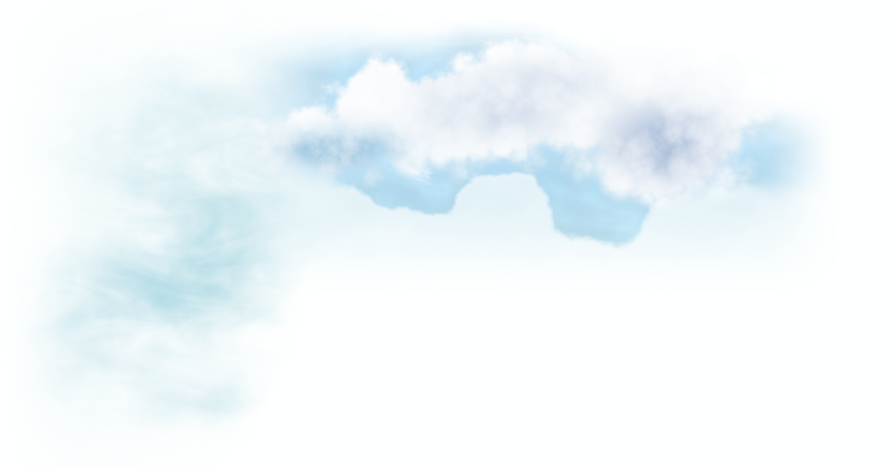
Write a Shadertoy shader that draws this background.

```glsl
const vec3 WHITE = vec3(0.995, 1.0, 1.0);
const vec3 SKY_BLUE = vec3(0.68, 0.845, 0.935);
const vec3 SKY_TEAL = vec3(0.72, 0.865, 0.92);
const vec3 HAZE = vec3(0.68, 0.85, 0.89);
const vec3 BANK = vec3(0.89, 0.95, 0.97);
const vec3 LILAC = vec3(0.69, 0.76, 0.86);
const vec3 SHADE_BLUE = vec3(0.59, 0.76, 0.87);

vec2 hash2(vec2 p) {
    vec3 q = fract(p.xyx * vec3(0.1031, 0.1030, 0.0973));
    q += dot(q, q.yzx + 33.33);
    return fract((q.xx + q.yz) * q.zy);
}

// Smooth cellular noise: bright rounded cells, about 0..1
float cellular(vec2 p) {
    vec2 cell = floor(p), f = p - cell;
    float sum = 0.0;
    for (int j = -1; j <= 1; j++)
        for (int i = -1; i <= 1; i++) {
            vec2 o = vec2(i, j);
            vec2 d = o + hash2(cell + o) - f;
            sum += exp(-8.0 * dot(d, d));
        }
    return 1.0 + 0.3 * log(sum + 0.01);
}

float billow(vec2 p) {
    float total = 0.0, amp = 0.5;
    for (int i = 0; i < 5; i++) {
        total += amp * cellular(p);
        p = mat2(1.6, 1.2, -1.2, 1.6) * p + 7.3;
        amp *= 0.52;
    }
    return total;
}

// Layered, self-warping sines for streaks, about -1..1
float streaks(vec2 p) {
    float total = 0.0, amp = 0.5;
    for (int i = 0; i < 5; i++) {
        p += 0.55 * sin(p.yx * 1.3 + float(i) * 2.1);
        total += amp * sin(p.x) * cos(p.y);
        p = mat2(1.5, 1.0, -1.0, 1.5) * p + 1.7;
        amp *= 0.6;
    }
    return total;
}

float glow(vec2 p, vec2 center, vec2 radius) {
    vec2 q = (p - center) / radius;
    return exp(-dot(q, q));
}

float ellipse(vec2 p, vec2 center, vec2 radius) {
    return (length((p - center) / radius) - 1.0) * min(radius.x, radius.y);
}

float smoothMin(float a, float b, float k) {
    float h = max(k - abs(a - b), 0.0) / k;
    return min(a, b) - 0.25 * h * h * k;
}

float cumulus(vec2 p) {
    float d = ellipse(p, vec2(0.72, 0.700), vec2(0.145, 0.065));
    d = smoothMin(d, ellipse(p, vec2(0.80, 0.770), vec2(0.09, 0.09)), 0.03);
    d = smoothMin(d, ellipse(p, vec2(0.965, 0.750), vec2(0.16, 0.10)), 0.03);
    d = smoothMin(d, ellipse(p, vec2(1.125, 0.780), vec2(0.165, 0.115)), 0.03);
    d = smoothMin(d, ellipse(p, vec2(1.36, 0.80), vec2(0.25, 0.085)), 0.03);
    return smoothMin(d, ellipse(p, vec2(1.42, 0.70), vec2(0.17, 0.12)), 0.03);
}

float lowerBank(vec2 p) {
    float d = p.y - 0.541 + 0.16 * min(p.x - 0.902, 0.55);
    d = smoothMin(d, ellipse(p, vec2(1.083, 0.536), vec2(0.10, 0.093)), 0.02);
    d = smoothMin(d, ellipse(p, vec2(0.589, 0.511), vec2(0.213, 0.12)), 0.03);
    d = smoothMin(d, ellipse(p, vec2(1.566, 0.461), vec2(0.213, 0.13)), 0.03);
    return smoothMin(d, ellipse(p, vec2(1.78, 0.511), vec2(0.15, 0.088)), 0.03);
}

float hazeDensity(vec2 p) {
    float d = 0.34 * glow(p, vec2(0.42, 0.69), vec2(0.28, 0.17));
    d += 0.42 * glow(p, vec2(0.46, 0.50), vec2(0.18, 0.12));
    d += 0.45 * glow(p, vec2(0.37, 0.37), vec2(0.26, 0.10));
    d += 0.24 * glow(p, vec2(0.20, 0.24), vec2(0.24, 0.15));
    return d + 0.28 * glow(p, vec2(0.47, 0.145), vec2(0.14, 0.05));
}

void mainImage(out vec4 fragColor, in vec2 fragCoord) {
    vec2 p = fragCoord / iResolution.xy * vec2(1.925, 1.0);
    float puff = billow(p * 12.0) - 0.55;
    float wisp = streaks(vec2(p.x * 9.0 + p.y * 5.0, p.y * 24.0));

    // Teal haze on the left, with a ragged right edge
    float hazeEdge = 0.61 + 0.8 * max(p.y - 0.36, 0.0) - 0.4 * max(0.31 - p.y, 0.0);
    float haze = hazeDensity(p) * (0.95 + 0.6 * wisp + 0.5 * puff);
    haze *= 1.0 - smoothstep(hazeEdge - 0.06, hazeEdge + 0.05, p.x + 0.06 * puff);
    haze *= smoothstep(0.0, 0.16, p.x);
    vec3 color = mix(WHITE, HAZE, clamp(haze, 0.0, 1.0));
    float whitePuff = ellipse(p, vec2(0.59, 0.273), vec2(0.07, 0.03)) - 0.04 * puff;
    color = mix(color, WHITE, 0.8 * (1.0 - smoothstep(-0.015, 0.02, whitePuff)));

    // Blue sky and the pale bank beneath it
    float span = smoothstep(0.48, 0.78, p.x) * (1.0 - smoothstep(1.60, 1.81, p.x));
    float skyTop = mix(0.96, 0.80, smoothstep(1.10, 1.60, p.x));
    float sky = span * (1.0 - smoothstep(skyTop - 0.13, skyTop, p.y + 0.02 * wisp));
    float bank = lowerBank(p) - 0.022 * puff;
    float bankSoft = 0.008 + 0.05 * (1.0 - smoothstep(0.58, 0.80, p.x));
    bankSoft += 0.03 * smoothstep(1.36, 1.55, p.x);
    vec3 skyColor = mix(SKY_TEAL, SKY_BLUE, smoothstep(0.46, 0.64, p.y));
    skyColor += 0.025 * wisp - 0.05 * puff;
    color = mix(color, skyColor, 0.95 * sky * smoothstep(-bankSoft, bankSoft, bank));
    float bankTint = span * smoothstep(0.36, 0.59, p.y) * (0.95 + 0.3 * puff);
    color = mix(color, BANK, bankTint * (1.0 - smoothstep(-bankSoft, bankSoft, bank)));

    // Thin wisp under the cloud
    vec2 tilted = p + vec2(0.0, 0.4 * (p.x - 0.89));
    float thread = glow(tilted, vec2(0.89, 0.632), vec2(0.06, 0.018));
    color = mix(color, WHITE, 0.75 * thread * smoothstep(-0.2, 0.35, wisp + puff));

    // Cumulus with lilac and blue shadows, softer along its base
    float cloud = cumulus(p) - 0.055 * puff - 0.006;
    float shadow = 0.85 * glow(p, vec2(1.43, 0.69), vec2(0.12, 0.085));
    shadow += 0.42 * glow(p, vec2(1.06, 0.765), vec2(0.16, 0.07));
    shadow += 0.25 * glow(p, vec2(1.20, 0.83), vec2(0.10, 0.05));
    float blueShade = 0.95 * glow(p, vec2(0.725, 0.675), vec2(0.14, 0.045));
    float relief = clamp(0.95 - 1.0 * puff, 0.4, 1.2);
    vec3 cloudColor = mix(WHITE, LILAC, clamp(shadow * relief + 0.04 * relief, 0.0, 1.0));
    cloudColor = mix(cloudColor, SHADE_BLUE, clamp(blueShade * relief, 0.0, 1.0));
    float cloudSoft = mix(0.034, 0.016, smoothstep(0.66, 0.78, p.y));
    color = mix(color, cloudColor, 1.0 - smoothstep(-cloudSoft, cloudSoft, cloud));

    fragColor = vec4(clamp(color, 0.0, 1.0), 1.0);
}
```
